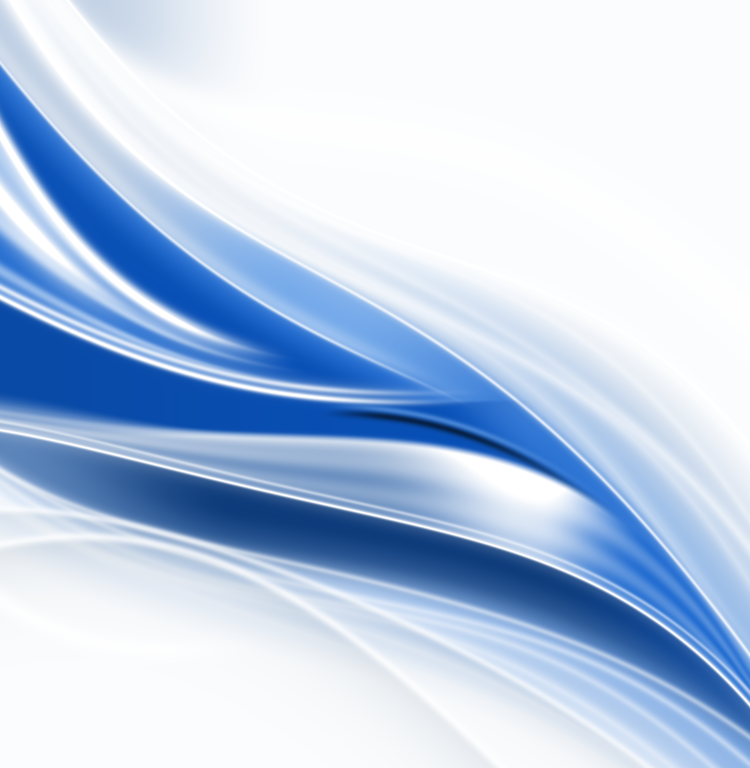
Reproduce this background procedurally as a WebGL 1 fragment shader.

```glsl
precision highp float;
// Flowing silk waves: blue ribbons and white light strands sweeping down across a pale ground.

#define PAPER vec3(0.985, 0.99, 0.995)
#define MIST vec3(0.72, 0.79, 0.88)
#define SKY vec3(0.42, 0.64, 0.91)
#define AZURE vec3(0.14, 0.43, 0.82)
#define COBALT vec3(0.03, 0.31, 0.71)
#define NAVY vec3(0.05, 0.23, 0.48)
#define SLATE vec3(0.36, 0.52, 0.73)
#define EDGE 0.003
#define HAIR 0.0024
#define STRANDS 6

uniform vec2 u_resolution;

// Smooth curve through five heights at x = 0, 1/4, 1/2, 3/4 and 1.
float curve(float x, vec4 k, float last) {
  float u = 4.0 * x;
  float d1 = k.y - k.x;
  float d2 = k.z - 2.0 * k.y + k.x;
  float d3 = k.w - 3.0 * (k.z - k.y) - k.x;
  float d4 = last - 4.0 * (k.w + k.y) + 6.0 * k.z + k.x;
  return k.x + u * (d1 + (u - 1.0) / 2.0 * (d2 + (u - 2.0) / 3.0 * (d3 + (u - 3.0) / 4.0 * d4)));
}

// Approximate signed distance to a curve, positive below it.
float below(vec2 p, vec4 k, float last) {
  float h = curve(p.x, k, last);
  float slope = (curve(p.x + 0.01, k, last) - h) / 0.01;
  return (p.y - h) / sqrt(1.0 + slope * slope);
}

float cover(float d, float soft) { return smoothstep(-soft, soft, d); }
float glow(float d, float width) { return exp(-d * d / (width * width)); }
float fadeOut(float x, float a, float b) { return 1.0 - smoothstep(a, b, x); }

// Light that starts crisply at an edge and trails away below it.
float trail(float d, float width) { return cover(d, EDGE) * exp(-max(d, 0.0) / width); }

void light(inout vec3 col, float amount) {
  col = mix(col, vec3(1.0), clamp(amount, 0.0, 1.0));
}

void main() {
  vec2 p = gl_FragCoord.xy / u_resolution;
  p.y = 1.0 - p.y; // depth below the top edge
  float x = p.x;

  // Main ribbon edges, from top to bottom
  float haze = below(p, vec4(-0.11, 0.12, 0.163, 0.23), 0.40);
  float veil = below(p, vec4(-0.124, 0.163, 0.302, 0.391), 0.58);
  float crest = below(p, vec4(-0.026, 0.254, 0.397, 0.573), 0.853);
  float fold = below(p, vec4(0.081, 0.328, 0.471, 0.60), 0.90);
  float swoosh = below(p, vec4(0.169, 0.423, 0.484, 0.52), 0.55);
  float sheen = below(p, vec4(0.254, 0.443, 0.501, 0.52), 0.54);
  float rim = below(p, vec4(0.387, 0.486, 0.523, 0.521), 0.56);
  float slit = below(p, vec4(0.62, 0.56, 0.538, 0.622), 0.846);
  float band = below(p, vec4(0.534, 0.562, 0.573, 0.63), 0.88);
  float hem = below(p, vec4(0.56, 0.615, 0.671, 0.742), 0.918);
  float base = below(p, vec4(0.612, 0.71, 0.755, 0.823), 0.966);

  // Pale ground with a grey haze in the upper left
  vec3 col = mix(PAPER, MIST, 0.85 * fadeOut(x, 0.1, 0.38) * fadeOut(p.y, 0.02, 0.24));
  light(col, 0.8 * glow(haze - 0.012, 0.025));

  // Translucent veil
  vec3 veilCol = mix(PAPER, MIST, 0.85 * smoothstep(-0.02, 0.13, veil));
  veilCol = mix(veilCol, SKY, 0.6 * smoothstep(-0.13, 0.01, crest) * smoothstep(0.3, 0.9, x));
  col = mix(col, veilCol, cover(veil, 0.012));

  // Light blue ribbon, then the deep blue fold
  vec3 ribbon = mix(mix(MIST, SKY, smoothstep(0.1, 0.4, x)), AZURE, smoothstep(0.45, 0.75, x));
  col = mix(col, ribbon, cover(crest, 0.012));
  vec3 foldCol = mix(AZURE, COBALT, smoothstep(0.0, 0.05, fold));
  col = mix(col, foldCol, cover(fold, 0.006 + 0.02 * smoothstep(0.4, 0.8, x)));

  // Strands fanned between veil and crest
  for (int i = 0; i < STRANDS; i++) {
    float k = (float(i) + 0.5) / float(STRANDS);
    float d = mix(veil, crest, k + 0.13 * sin(5.0 * x + 9.0 * k));
    light(col, 0.3 * glow(d, 0.004 + 0.008 * k) + 0.12 * trail(d, 0.03));
  }
  light(col, 0.85 * glow(veil, HAIR) + 0.4 * glow(veil - 0.008, 0.008));
  light(col, 0.8 * glow(crest, HAIR) + 0.85 * glow(crest + 0.004, 0.014) * fadeOut(x, 0.08, 0.4));
  light(col, fadeOut(x, 0.4, 0.66) * (0.6 * glow(fold, HAIR) + 0.3 * glow(fold + 0.008, 0.012)));

  // Silky fan at the left between swoosh and rim
  float fan = swoosh / max(swoosh - rim, 0.01);
  float left = fadeOut(x, 0.15, 0.42);
  float inside = cover(swoosh, 0.01) * cover(-rim, 0.01);
  float silk = pow(0.5 + 0.5 * sin(19.0 * fan + 4.0 * x), 3.0);
  col = mix(col, mix(AZURE, SKY, 0.7 * silk), 0.9 * inside * left);
  light(col, 0.35 * silk * inside * left);
  light(col, fadeOut(x, 0.2, 0.4) * (0.95 * glow(swoosh, 0.009) + 0.45 * trail(swoosh, 0.025)));
  light(col, 0.9 * glow(sheen, 0.026) * fadeOut(x, 0.02, 0.2) + 0.4 * glow(sheen, 0.008) * left);

  // Deep channel under the rim, with its dark slit
  vec3 channel = mix(COBALT, NAVY, 0.25 * fadeOut(x, 0.0, 0.6));
  col = mix(col, channel, cover(rim, EDGE) * fadeOut(x, 0.55, 0.72));
  float rimFade = fadeOut(x, 0.4, 0.66);
  light(col, rimFade * (0.9 * glow(rim, 0.004) + 0.55 * glow(rim + 0.012, 0.004) + 0.3 * glow(rim + 0.01, 0.012)));
  float slitFade = smoothstep(0.42, 0.52, x) * fadeOut(x, 0.6, 0.85);
  col = mix(col, NAVY * 0.4, 0.85 * slitFade * glow(slit - 0.003, 0.005));
  col = mix(col, SKY, 0.6 * slitFade * glow(slit + 0.006, 0.004));

  // Glossy lower band with a white bulge
  float bulge = glow(x - 0.69, 0.11);
  float gloss = exp(-max(band, 0.0) / (0.022 + 0.1 * bulge)) * fadeOut(x, 0.72, 0.87);
  vec3 bandCol = mix(SLATE, AZURE, smoothstep(0.5, 0.85, x));
  bandCol = mix(bandCol, vec3(1.0), min(gloss * (0.85 + 0.5 * bulge), 1.0));
  col = mix(col, bandCol, cover(band, 0.006 + 0.02 * fadeOut(x, 0.0, 0.3)));
  float ripple = 0.5 + 0.5 * sin(16.0 * band / max(band - hem, 0.01) + 5.0 * x);
  light(col, 0.22 * ripple * cover(band, 0.01) * cover(-hem, 0.01));

  // Navy underside melting into the pale ground
  vec3 under = mix(mix(SLATE, NAVY, smoothstep(0.0, 0.32, x)), COBALT * 0.85, smoothstep(0.7, 1.0, x));
  under = mix(under, SLATE, 0.55 * smoothstep(-0.06, 0.0, base));
  col = mix(col, under, cover(hem, EDGE));
  vec3 shade = mix(MIST * 1.08, SLATE * 1.2, smoothstep(0.15, 0.9, x));
  vec3 ground = mix(shade, PAPER, smoothstep(-0.01, 0.10 + 0.07 * x, base));
  col = mix(col, ground, cover(base, 0.025));
  light(col, 0.85 * glow(hem, HAIR) + 0.5 * glow(hem + 0.011, HAIR) + 0.15 * glow(hem, 0.012));

  // Soft strands along the underside
  for (int i = 0; i < STRANDS; i++) {
    float k = float(i) / float(STRANDS);
    float d = base - 0.13 * k * (0.35 + x) + 0.008 * sin(7.0 * x + 8.0 * k);
    light(col, (0.45 - 0.3 * k) * glow(d, 0.004 + 0.006 * k) + 0.15 * trail(d, 0.025));
  }

  // Faint folds on the lower ground
  float drape = below(p, vec4(0.71, 0.719, 0.853, 1.08), 1.3);
  float pleat = below(p, vec4(0.664, 0.703, 0.794, 0.922), 1.12);
  float curl = below(p, vec4(0.781, 0.847, 0.82, 0.80), 0.80);
  col -= 0.09 * vec3(1.0, 0.85, 0.7) * (trail(drape, 0.05) + trail(pleat, 0.04)) * cover(base, 0.02);
  light(col, 0.75 * glow(drape, 0.006) + 0.65 * glow(pleat, 0.005));
  light(col, 0.8 * glow(curl, 0.012) * fadeOut(x, 0.2, 0.36));

  gl_FragColor = vec4(clamp(col, 0.0, 1.0), 1.0);
}
```
